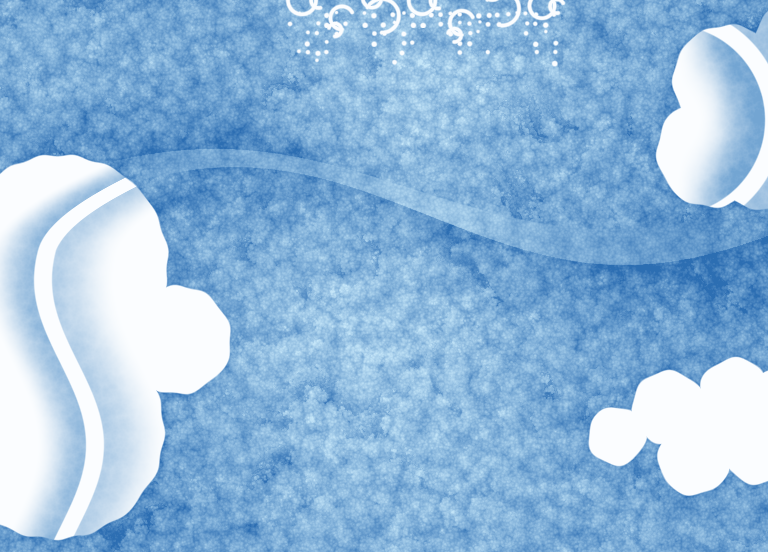
A WebGL 2 fragment shader for this background:

```glsl
#version 300 es
precision highp float;
// Mottled blue watercolour sky with white clouds, a winding ribbon and curled ornaments.
uniform vec2 u_resolution;
out vec4 fragColor;

const float HEIGHT = 5.52; // canvas height in drawing units, y pointing down
const vec3 DEEP = vec3(0.20, 0.45, 0.71);
const vec3 PALE = vec3(0.72, 0.86, 0.95);
const vec3 PAPER = vec3(0.985, 0.993, 1.0);

vec2 hash2(vec2 p) {
  vec3 a = fract(p.xyx * vec3(0.1031, 0.1030, 0.0973));
  a += dot(a, a.yzx + 33.33);
  return fract((a.xx + a.yz) * a.zy);
}

// Cellular noise: distance to the nearest scattered point
float cells(vec2 p) {
  vec2 id = floor(p), f = fract(p);
  float nearest = 2.0;
  for (int y = -1; y <= 1; y++)
    for (int x = -1; x <= 1; x++) {
      vec2 o = vec2(x, y);
      vec2 v = o + hash2(id + o + 50.0) - f;
      nearest = min(nearest, dot(v, v));
    }
  return sqrt(nearest);
}

// Layered cellular noise, centred near zero
float mottle(vec2 p) {
  float sum = 0.0, amp = 0.42;
  for (int i = 0; i < 4; i++) {
    sum += amp * (0.46 - cells(p));
    p = mat2(1.6, 1.2, -1.2, 1.6) * p + 7.3;
    amp *= 0.72;
  }
  return sum;
}

float disc(vec2 p, vec2 c, float r) { return length(p - c) - r; }
float glow(vec2 p, vec2 c, vec2 size) { vec2 v = (p - c) / size; return exp(-dot(v, v)); }
float fill(float d, float aa) { return smoothstep(aa, -aa, d); }
float wave(float x, float mid, float amp, float crest, float span) {
  return mid - amp * cos(3.14159 * (x - crest) / span);
}

float leftCloud(vec2 p) {
  float d = min(disc(p, vec2(0.60, 2.63), 1.08), disc(p, vec2(0.55, 4.30), 1.09));
  return min(d, disc(p, vec2(1.77, 3.40), 0.54));
}
float upperCloud(vec2 p) {
  float d = min(disc(p, vec2(7.28, 0.80), 0.55), disc(p, vec2(7.12, 1.52), 0.55));
  return min(d, min(disc(p, vec2(7.66, 1.48), 0.62), disc(p, vec2(7.95, 0.45), 0.42)));
}
float lowerCloud(vec2 p) {
  float d = min(disc(p, vec2(6.17, 4.36), 0.29), disc(p, vec2(6.69, 4.08), 0.37));
  d = min(d, min(disc(p, vec2(7.35, 3.93), 0.35), disc(p, vec2(6.94, 4.59), 0.36)));
  d = min(d, min(disc(p, vec2(7.57, 4.48), 0.36), disc(p, vec2(7.75, 4.0), 0.29)));
  return min(d, disc(p, vec2(7.05, 4.30), 0.40));
}

// Open ring whose gap is turned by an angle
float arc(vec2 p, float r, float turn, float halfSpan) {
  float c = cos(turn), s = sin(turn);
  p = mat2(c, -s, s, c) * p;
  p.x = abs(p.x);
  vec2 end = r * vec2(sin(halfSpan), cos(halfSpan));
  return atan(p.x, p.y) < halfSpan ? abs(length(p) - r) : length(p - end);
}

float curls(vec2 p) {
  float d = 9.0;
  for (int i = 0; i < 7; i++) {
    float k = float(i), r = 0.14 + 0.03 * sin(k * 4.1);
    vec2 c = vec2(3.02 + 0.4 * k, 0.12 + 0.12 * sin(k * 2.3 + 4.5));
    float turn = k * 2.1;
    vec2 side = vec2(cos(turn), sin(turn)) * r * 1.2;
    d = min(d, min(arc(p - c, r, turn, 2.1), arc(p - c - side, r * 0.55, turn + 2.0, 2.2)));
  }
  return d - 0.02;
}

float dots(vec2 p, float size) {
  vec2 id = floor(p / size), h = hash2(id + 9.0);
  vec2 c = (id + 0.3 + 0.4 * h) * size;
  float cluster = cos(8.0 * (c.x - 3.15));
  bool shown = abs(c.x - 4.22) < 1.42 && c.y > 0.12 && c.y < 0.45 + 0.24 * cluster && h.x < 0.62;
  return shown ? length(p - c) - mix(0.016, 0.028, h.y) : 1.0;
}

float skyTone(vec2 p, float grain) {
  float t = 0.43 + 0.30 * glow(p, vec2(4.3, 0.8), vec2(1.3, 0.9));
  t += 0.30 * glow(p, vec2(3.7, 3.4), vec2(1.5, 1.1)) + 0.16 * glow(p, vec2(4.1, 4.8), vec2(1.7, 0.8));
  t -= 0.20 * glow(p, vec2(7.0, 2.7), vec2(1.4, 0.6)) + 0.13 * glow(p, vec2(1.5, 1.4), vec2(1.2, 0.5));
  t += 0.10 * glow(p, vec2(0.5, 0.7), vec2(1.0, 0.5)) - 0.12 * glow(p, vec2(1.6, 5.3), vec2(1.0, 0.8));
  vec2 warped = p + 0.16 * vec2(sin(p.y * 5.0 + 2.0 * sin(p.x * 3.0)), sin(p.x * 6.0 + p.y * 2.0));
  float veins = mottle(warped * 1.5 + 3.0 + grain * 0.6);
  return t + 1.0 * grain - 0.24 * smoothstep(0.12, 0.27, -veins) + 0.14 * smoothstep(0.05, 0.3, veins);
}

void main() {
  vec2 p = vec2(gl_FragCoord.x, u_resolution.y - gl_FragCoord.y) * HEIGHT / u_resolution.y;
  float aa = HEIGHT / u_resolution.y;
  float grain = mottle(p * 4.5);
  float speck = 0.46 - cells(p * 32.0);
  float tone = skyTone(p, grain) + 0.22 * speck;

  // Ribbon with pigment pooled along both sides
  float top = wave(p.x, 1.89, 0.40, 2.15, 3.95) - p.y;
  float bottom = p.y - wave(p.x, 2.16, 0.49, 2.35, 3.90);
  float ends = smoothstep(1.2, 1.7, p.x) * smoothstep(7.7, 6.7, p.x);
  float above = exp(-max(top, 0.0) / 0.22) * glow(p, vec2(2.3, 1.4), vec2(1.2, 1.5));
  float below = exp(-max(bottom, 0.0) / 0.32) * smoothstep(1.3, 2.2, p.x);
  tone -= 0.30 * above * step(0.0, top) + 0.28 * below * step(0.0, bottom);
  float ribbonTone = 0.46 + 0.6 * grain + 0.2 * speck + 0.30 * glow(p, vec2(4.3, 2.0), vec2(1.1, 1.0));
  ribbonTone -= 0.12 * smoothstep(5.5, 7.2, p.x);
  tone = mix(tone, ribbonTone, ends * fill(max(top, bottom), aa));

  // Cloud outlines and the darker paint around them
  vec2 q = p + 0.012 * vec2(sin(p.y * 17.0), sin(p.x * 19.0));
  float left = leftCloud(q), upper = upperCloud(q);
  float cloud = min(min(left, upper), lowerCloud(q));
  tone -= 0.12 * exp(-max(cloud, 0.0) / 0.2) + 0.16 * exp(-max(cloud, 0.0) / 0.025);
  vec3 color = mix(DEEP, PALE, clamp(tone, -0.05, 1.1));

  // Blue washes beside the white bands inside two clouds
  float rise = max(0.0, 2.5 - p.y) / 0.75;
  float band = p.x - wave(p.y, 0.60, 0.26, 2.80, 1.65) - 0.6 * rise * rise;
  float width = 0.18 + 0.12 * rise;
  float wash = 0.72 * smoothstep(-0.5, 0.0, band) * fill(band, aa);
  wash += 0.50 * smoothstep(0.65, 0.0, band - width) * fill(width - band, aa);
  float r = length(p - vec2(6.7, 1.2));
  float swell = smoothstep(0.25, 0.95, r) * smoothstep(6.75, 7.35, p.x) * fill(r - 0.95, aa);
  swell += 0.65 * fill(1.13 - r, aa);
  wash = left < upper ? wash : swell;
  wash *= step(min(left, upper), 0.02) * (1.0 + 0.5 * grain);
  vec3 cloudColor = mix(PAPER, mix(DEEP, PALE, 0.48), clamp(wash, 0.0, 1.0));
  color = mix(color, cloudColor, fill(cloud, aa));

  // White ornaments hanging from the upper edge
  float ornament = min(curls(p), dots(p, 0.095));
  fragColor = vec4(mix(color, PAPER, fill(ornament, aa)), 1.0);
}
```
